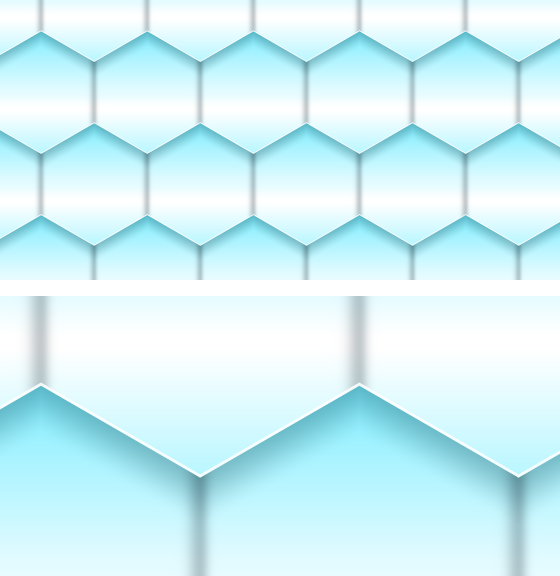
Top: the whole. Bottom: its middle third, enlarged.
This pattern is drawn by a WebGL 1 fragment shader. Its source:

```glsl
precision highp float;
// Rows of glossy hexagonal tiles, each row tucked under the one above it.
// A zigzag function bounds every row; each tile gets a vertical gradient,
// a soft shadow below the zigzag, grey side seams and a thin white lower rim.

uniform vec2 u_resolution;

#define PITCH 0.379                    // tile width, in canvas heights
#define ORIGIN vec2(0.147, 0.112)      // one tile apex, from the top left
#define SHEEN 0.65                     // depth of the white band in a tile
#define SHADOW_REACH 0.145             // in tile widths, as are those below
#define SEAM_WIDTHS vec2(0.026, 0.036) // right and left of a seam
#define RIM_WIDTH 0.009
#define TOP_COLOR vec3(0.50, 0.93, 1.00)
#define MID_COLOR vec3(0.89, 0.985, 1.00)
#define BOTTOM_COLOR vec3(0.72, 0.965, 1.00)
#define SHADOW_TINT vec3(0.68, 0.76, 0.77)
#define SEAM_TINT vec3(0.77, 0.79, 0.80)

const float ROW_STEP = 0.8660254;      // row spacing; also cosine of the slope
const float TILE_HEIGHT = 1.1547005;
const float PEAK_HEIGHT = 0.2886751;

// Position across a tile, 0 at its left seam and 1 at its right seam.
float acrossTile(float x, float row) {
  return fract(x + 0.5 - 0.5 * mod(row, 2.0));
}

// Signed distance below the zigzag that tops a row.
float belowEdge(vec2 p, float row) {
  float zigzag = 2.0 * PEAK_HEIGHT * abs(acrossTile(p.x, row) - 0.5);
  return (p.y - row * ROW_STEP - zigzag) * ROW_STEP;
}

// Cyan fading to a white band, then tinted again toward the lower tip.
vec3 tileGradient(float depth) {
  vec3 upper = mix(TOP_COLOR, MID_COLOR, clamp(depth / 0.48, 0.0, 1.0));
  upper = mix(upper, vec3(1.0), smoothstep(0.48, SHEEN - 0.02, depth));
  vec3 lower = mix(vec3(1.0), BOTTOM_COLOR,
                   clamp((depth - SHEEN) / (1.0 - SHEEN), 0.0, 1.0));
  return depth < SHEEN ? upper : lower;
}

vec3 shadeRow(vec2 p, float row, float pixel) {
  vec3 color = tileGradient((p.y - row * ROW_STEP) / TILE_HEIGHT);

  // Soft grey on both sides of the vertical seams
  float across = acrossTile(p.x, row);
  vec2 seam = vec2(across, 1.0 - across) / SEAM_WIDTHS;
  vec2 seamShade = exp(-seam * seam);
  color *= mix(vec3(1.0), SEAM_TINT, max(seamShade.x, seamShade.y));

  // Shadow cast by the row above
  float shadow = 1.0 - smoothstep(-0.03, SHADOW_REACH, belowEdge(p, row));
  color *= mix(vec3(1.0), SHADOW_TINT, shadow);

  // Bright rim along the lower edge
  float toRim = -belowEdge(p, row + 1.0);
  float rim = 1.0 - smoothstep(RIM_WIDTH - 0.5 * pixel,
                               RIM_WIDTH + 0.5 * pixel, toRim);
  return mix(color, vec3(1.0), 0.85 * rim);
}

void main() {
  vec2 p = gl_FragCoord.xy / u_resolution.y;
  p.y = 1.0 - p.y;
  p = (p - ORIGIN) / PITCH;
  float pixel = 1.0 / (u_resolution.y * PITCH);

  // Blend the two rows that meet at the nearest zigzag
  float row = floor(p.y / ROW_STEP);
  float coverage = clamp(belowEdge(p, row) / pixel + 0.5, 0.0, 1.0);
  vec3 color = mix(shadeRow(p, row - 1.0, pixel),
                   shadeRow(p, row, pixel), coverage);
  gl_FragColor = vec4(color, 1.0);
}
```
